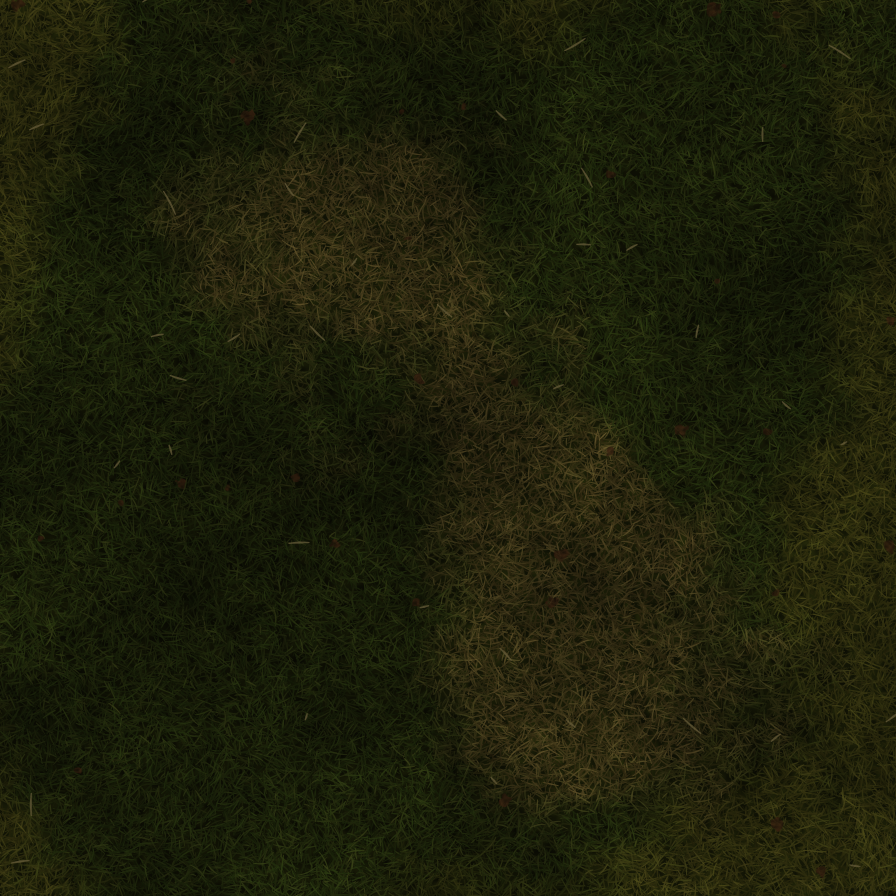
Give the GLSL for this texture, as a Shadertoy shader.

```glsl
// Dim lawn seen from above: fine green blades, worn straw patches, fallen stalks and leaves
#define BLADE_LAYERS 10
#define BLADE_CELL 0.0125
#define BLADE_HALF_LENGTH 0.0115
#define BLADE_HALF_WIDTH 0.00082
#define STALK_CELL 0.075
#define STALK_SHARE 0.16
#define LEAF_CELL 0.06
#define LEAF_SHARE 0.09
#define PATCH_SCALE 5.0
#define BRIGHTNESS 1.04

const vec3 SOIL = vec3(0.054, 0.060, 0.015);
const vec3 GREEN_DARK = vec3(0.054, 0.074, 0.018);
const vec3 GREEN_LIGHT = vec3(0.128, 0.172, 0.050);
const vec3 OLIVE_DARK = vec3(0.112, 0.108, 0.026);
const vec3 OLIVE_LIGHT = vec3(0.230, 0.222, 0.072);
const vec3 STRAW_DARK = vec3(0.112, 0.094, 0.030);
const vec3 STRAW_LIGHT = vec3(0.290, 0.245, 0.122);
const vec3 STALK = vec3(0.38, 0.34, 0.21);
const vec3 LEAF = vec3(0.165, 0.090, 0.045);

float hash(vec2 p) {
    return fract(sin(dot(p, vec2(127.1, 311.7))) * 43758.5453);
}

vec2 hash2(vec2 p) {
    return vec2(hash(p), hash(p + 37.3));
}

float noise(vec2 p) {
    vec2 i = floor(p), f = fract(p);
    f = f * f * (3.0 - 2.0 * f);
    return mix(mix(hash(i), hash(i + vec2(1, 0)), f.x),
               mix(hash(i + vec2(0, 1)), hash(i + vec2(1, 1)), f.x), f.y);
}

float fbm(vec2 p) {
    float sum = 0.0, amp = 0.5;
    for (int i = 0; i < 4; i++) {
        sum += amp * noise(p);
        p = p * 2.03 + 17.1;
        amp *= 0.5;
    }
    return sum / 0.9375;
}

float segmentDistance(vec2 p, vec2 a, vec2 b) {
    vec2 d = b - a;
    return length(p - a - d * clamp(dot(p - a, d) / dot(d, d), 0.0, 1.0));
}

// x: worn straw along a ragged diagonal, y: olive turf toward the corners
vec2 groundCover(vec2 p) {
    float ragged = fbm(p * PATCH_SCALE + 3.0) - 0.5;
    float tufts = fbm(p * PATCH_SCALE * 5.0 + 29.0) - 0.5;
    float band = segmentDistance(p, vec2(0.42, 0.76), vec2(0.69, 0.25));
    float straw = smoothstep(0.21, 0.02, band + 0.38 * ragged + 0.22 * tufts);
    float corner = max(p.x - 0.45 * p.y - 0.67, length(p - 0.5) - 0.58);
    float olive = smoothstep(-0.07, 0.13, corner + 0.5 * (fbm(p * PATCH_SCALE + 41.0) - 0.5) + 0.15 * tufts);
    return vec2(straw, olive);
}

// Coverage of a tapered, slightly bent blade centred on the origin
float blade(vec2 p, float angle, float halfLength, float halfWidth, float bend, float px) {
    float c = cos(angle), s = sin(angle);
    p = vec2(c * p.x + s * p.y, c * p.y - s * p.x);
    float along = p.x / halfLength;
    float across = abs(p.y + bend * halfLength * (along * along - 0.4));
    float width = halfWidth * (1.0 - 0.45 * abs(along));
    return clamp((width - across) / px + 0.5, 0.0, 1.0)
         * clamp((halfLength - abs(p.x)) / px + 0.5, 0.0, 1.0);
}

vec3 drawBlades(vec3 color, vec2 p, float px) {
    for (int layer = 0; layer < BLADE_LAYERS; layer++) {
        float height = float(layer) / float(BLADE_LAYERS - 1);
        vec2 q = p / BLADE_CELL + float(layer) * vec2(7.37, 3.61);
        for (int k = 0; k < 9; k++) {
            vec2 cell = floor(q) + vec2(k % 3, k / 3) - 1.0;
            vec2 seed = cell + float(layer) * 19.7;
            vec2 offset = (q - cell - hash2(seed)) * BLADE_CELL;
            float size = mix(0.3, 1.0, hash(seed + 2.8));
            float reach = BLADE_HALF_LENGTH * size + px;
            if (dot(offset, offset) > 1.1 * reach * reach) continue;
            vec2 root = p - offset;
            vec2 cover = clamp(groundCover(root) + 0.5 * (hash2(seed + 5.1) - 0.5), 0.0, 1.0);
            float lean = 7.0 * noise(root * 9.0) + mix(2.6, 6.0, cover.x) * (hash(seed + 9.4) - 0.5);
            float tone = clamp(0.85 * pow(hash(seed + 13.6), 1.7) + 0.4 * height - 0.05, 0.0, 1.15);
            vec3 tint = mix(GREEN_DARK, GREEN_LIGHT, tone);
            tint = mix(tint, mix(OLIVE_DARK, OLIVE_LIGHT, tone), cover.y);
            tint = mix(tint, mix(STRAW_DARK, STRAW_LIGHT, tone), cover.x);
            float mask = blade(offset, lean, BLADE_HALF_LENGTH * size, BLADE_HALF_WIDTH,
                               0.35 * (hash(seed + 21.2) - 0.5), px);
            color = mix(color, tint, 0.85 * mask);
        }
    }
    return color;
}

// Sparse litter: ragged brown leaves and pale cut stalks
vec3 drawLitter(vec3 color, vec2 p, float px) {
    vec2 cell = floor(p / LEAF_CELL);
    vec2 offset = p - (cell + 0.2 + 0.6 * hash2(cell + 61.0)) * LEAF_CELL;
    float radius = 0.0052 * (0.5 + hash(cell + 3.3)) * (0.4 + 1.1 * noise(p * 220.0));
    float leaf = smoothstep(px, -px, length(offset) - radius) * step(hash(cell + 71.0), LEAF_SHARE);
    color = mix(color, LEAF * (0.6 + 0.8 * noise(p * 300.0)), 0.7 * leaf);

    cell = floor(p / STALK_CELL);
    offset = p - (cell + 0.25 + 0.5 * hash2(cell + 83.0)) * STALK_CELL;
    float stalk = blade(offset, 6.28 * hash(cell + 5.9), mix(0.004, 0.015, hash(cell + 8.2)),
                        0.0012, 0.04, px) * step(hash(cell + 97.0), STALK_SHARE);
    return mix(color, STALK, 0.75 * stalk);
}

void mainImage(out vec4 fragColor, in vec2 fragCoord) {
    vec2 p = fragCoord / iResolution.y;
    float px = 1.0 / iResolution.y;
    vec2 cover = groundCover(p);
    vec3 color = SOIL * (0.6 + 0.8 * noise(p * 160.0)) * (1.0 + 0.5 * max(cover.x, cover.y));
    color = drawBlades(color, p, px);
    // Soft hollows and clumps
    color *= 0.42 + 0.72 * fbm(p * 6.0 + 11.0) + 0.44 * fbm(p * 38.0);
    color = drawLitter(color, p, px);
    fragColor = vec4(BRIGHTNESS * color, 1.0);
}
```
